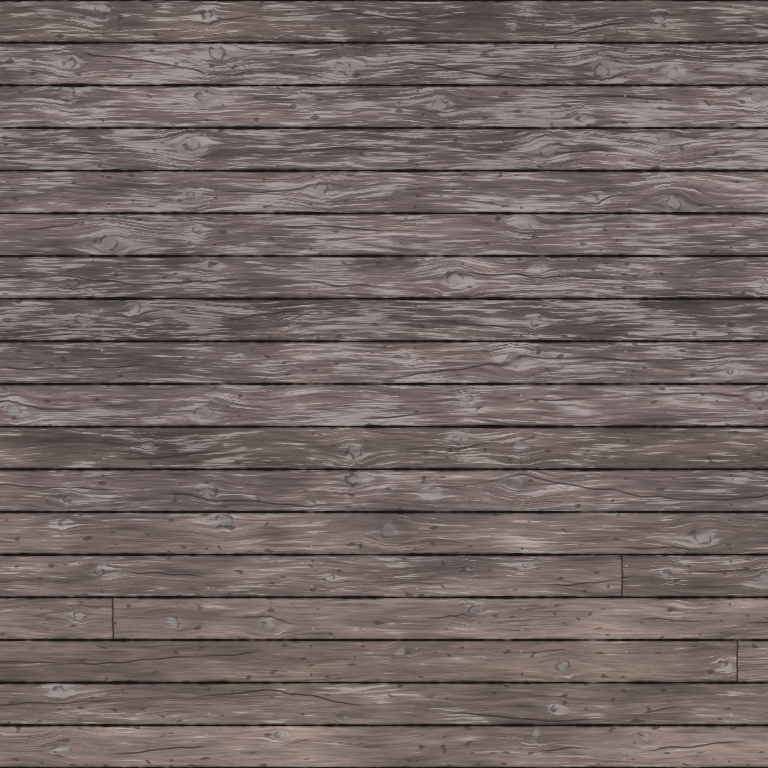
This texture is drawn by a Shadertoy shader. Its source:

```glsl
#define BOARDS 18.0
#define GAP_HALF 0.021
#define KNOT_CELL 2.9
#define KNOT_CHANCE 0.66
#define NAIL_STEP 2.45
#define BROWN vec3(0.475, 0.420, 0.390)
#define MAUVE vec3(0.475, 0.422, 0.413)
#define PALE vec3(0.635, 0.605, 0.592)
#define KNOT_GREY vec3(0.51, 0.50, 0.505)
#define DARK_GRAIN vec3(0.25, 0.215, 0.20)
#define GAP_COLOR vec3(0.10, 0.09, 0.075)

vec2 hash2(vec2 p) {
    vec3 q = fract(p.xyx * vec3(0.1031, 0.1030, 0.0973));
    q += dot(q, q.yzx + 33.33);
    return fract((q.xx + q.yz) * q.zy);
}

float corner(vec2 cell, vec2 offset, vec2 f) {
    return dot(hash2(cell + offset) * 2.0 - 1.0, f - offset);
}

// Gradient noise, roughly -1 to 1
float noise(vec2 p) {
    vec2 i = floor(p), f = p - i, e = vec2(1.0, 0.0);
    vec2 u = f * f * f * (f * (f * 6.0 - 15.0) + 10.0);
    float low = mix(corner(i, e.yy, f), corner(i, e.xy, f), u.x);
    float high = mix(corner(i, e.yx, f), corner(i, e.xx, f), u.x);
    return 1.6 * mix(low, high, u.y);
}

float fbm(vec2 p) {
    float sum = 0.0, amp = 0.6;
    for (int i = 0; i < 4; i++) {
        sum += amp * noise(p);
        p = p * 2.03 + 19.7;
        amp *= 0.55;
    }
    return sum;
}

// Position of the butt joint on the few boards that have one
float jointAt(float row) {
    float k = row - 2.0;
    return k < 0.0 || k > 2.0 ? -1.0 : fract(0.96 - 0.051 * k + 0.238 * k * k) * BOARDS;
}

void mainImage(out vec4 fragColor, in vec2 fragCoord) {
    vec2 p = fragCoord / iResolution.y * BOARDS;
    float px = BOARDS / iResolution.y;
    float row = floor(p.y), v = p.y - row;
    float joint = jointAt(row);
    float seed = row * 17.3 + (joint > 0.0 && p.x > joint ? 431.0 : 0.0);
    vec2 traits = hash2(vec2(seed, 5.0));
    float wear = mix(0.0, 0.75, smoothstep(0.0, 0.7, p.y / BOARDS)) + 0.4 * (traits.x - 0.5);

    // Knots: spread the grain around them and gather halo, core and rim
    float grainY = v, halo = 0.0, core = 0.0, rim = 0.0;
    for (int i = -1; i <= 1; i++) {
        vec2 cell = vec2(floor(p.x / KNOT_CELL) + float(i), row);
        vec2 place = hash2(cell + 71.0), kind = hash2(cell + 133.0);
        if (kind.x > KNOT_CHANCE) continue;
        vec2 center = vec2((cell.x + 0.1 + 0.8 * place.x) * KNOT_CELL, 0.18 + 0.64 * place.y);
        float radius = mix(0.07, 0.2, kind.y * kind.y);
        vec2 d = vec2(p.x, v) - center;
        float r = length(d * vec2(0.75, 1.0)) + 0.07 * noise(d * 6.0 + cell * 3.7);
        float swirl = exp(-r * r / (radius * radius * 7.0));
        grainY -= d.y * swirl * 0.7;
        vec2 spread = d * vec2(0.8, 1.1);
        halo += exp(-dot(spread, spread) / (radius * 0.5));
        core = max(core, 1.0 - smoothstep(radius * 0.4, radius + px, r));
        float ring = (r - radius * 0.8) / (0.02 + 0.3 * px);
        rim = max(rim, exp(-ring * ring) * (0.4 + 0.6 * place.x) * smoothstep(-0.3, 0.3, noise(d * 5.0 + cell)));
    }

    // Stretched grain at several scales
    vec2 g = vec2(p.x, grainY + 0.12 * noise(vec2(p.x * 0.4, v * 1.3 + seed))) + vec2(seed, seed * 3.0);
    float broad = fbm(g * vec2(0.22, 1.6));
    float streak = fbm(g * vec2(0.45, 7.0));
    float fibre = fbm(g * vec2(1.2, 17.0));
    float blotch = fbm(vec2(p.x * 0.5, v * 1.4) + seed * 1.7);
    float stain = fbm(p * vec2(0.13, 0.25) + 8.0);

    vec3 col = mix(BROWN, MAUVE, clamp(0.2 + wear + 0.6 * (traits.y - 0.5), 0.0, 1.0));
    col *= 1.0 - 0.06 * wear + 0.2 * (traits.y - 0.5) + 0.18 * stain + 0.28 * broad + 0.14 * blotch;
    col *= 1.0 + (0.12 + 0.16 * wear) * streak + 0.24 * fibre;

    // Pale weathered flakes, split by the fibres, in clumps and near knots
    float flake = 0.85 * fibre + 0.6 * streak + 0.7 * blotch + 0.55 * halo + 0.5 * wear;
    float flaked = smoothstep(0.36, 0.72, flake);
    col = mix(col, PALE * (1.0 + 0.2 * fibre + 0.1 * stain), 0.68 * flaked);

    // Dark grain lines at two scales and small pits
    float coarse = 1.0 - smoothstep(0.0, 0.13, abs(noise(g * vec2(0.28, 6.0) + 41.0)));
    float thin = 1.0 - smoothstep(0.0, 0.18, abs(noise(g * vec2(0.45, 11.0) + 87.0)));
    float mask = smoothstep(-0.35, 0.4, noise(g * vec2(0.5, 2.2) + 9.0) + 0.4 * wear - 0.15);
    col = mix(col, DARK_GRAIN, mask * max(0.42 * coarse, 0.3 * thin));
    float pit = smoothstep(0.5, 0.75, noise(vec2(p.x * 3.6, v * 7.0) + seed * 2.3) + 0.12 * halo);
    col = mix(col, DARK_GRAIN, 0.55 * pit);

    // One long wandering crack per board, open in places
    float path = 0.5 + 0.5 * noise(vec2(p.x * 0.2, seed)) + 0.05 * noise(vec2(p.x * 1.7, seed + 3.0));
    float crack = 1.0 - smoothstep(0.0, 0.012 + px, abs(grainY - path));
    col = mix(col, DARK_GRAIN * 0.8, 0.7 * crack * smoothstep(-0.05, 0.25, noise(vec2(p.x * 0.4, seed + 7.0))));

    col = mix(col, KNOT_GREY * (1.0 + 0.35 * fibre), 0.6 * core);
    col = mix(col, DARK_GRAIN, 0.7 * rim);

    // Small nail heads in columns, most of them hidden
    vec2 nailId = vec2(round(p.x / NAIL_STEP), row * 2.0 + step(0.5, v));
    vec2 jitter = hash2(nailId + 211.0);
    vec2 toNail = vec2(p.x - nailId.x * NAIL_STEP, abs(v - 0.5) - 0.3) + 0.14 * (jitter - 0.5);
    float nail = 1.0 - smoothstep(0.01, 0.025 + px, length(toNail));
    col = mix(col, jitter.y > 0.5 ? PALE : DARK_GRAIN, 0.6 * nail * step(0.55, jitter.x));

    // Butt joint
    float cut = abs(p.x - joint + 0.03 * noise(vec2(v * 3.0, row)));
    col = mix(col, GAP_COLOR, 0.6 * (1.0 - smoothstep(0.0, 0.015 + px, cut)));

    // Shaded board edges and uneven dark gaps
    float seam = round(p.y) * 7.3;
    float edge = min(v, 1.0 - v) + 0.016 * noise(vec2(p.x * 0.9, seam)) + 0.012 * noise(vec2(p.x * 5.0, seam));
    col *= mix(0.72, 1.0, smoothstep(GAP_HALF, GAP_HALF + 0.05, edge));
    col = mix(GAP_COLOR, col, smoothstep(GAP_HALF - 0.5 * px, GAP_HALF + 0.5 * px, edge));

    fragColor = vec4(clamp(col, 0.0, 1.0), 1.0);
}
```
